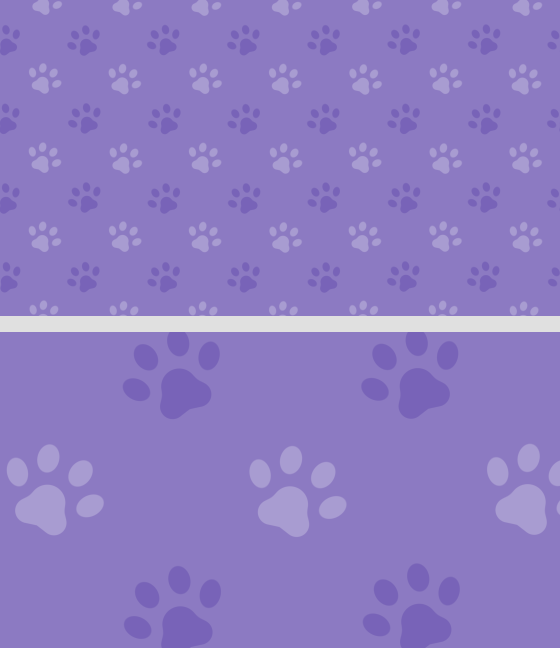
Top: the whole. Bottom: its middle third, enlarged.
This pattern is drawn by a Shadertoy shader. Its source:

```glsl
#define REPEATS vec2(7.0, 4.0)
#define LIGHT_OFFSET vec2(0.520, 0.915)
#define DARK_OFFSET vec2(0.094, 0.410)
#define PAW_TILT 0.436
#define JITTER 0.008
#define GROUND vec3(0.55, 0.48, 0.76)
#define DARK_PAW vec3(0.47, 0.39, 0.72)
#define LIGHT_PAW vec3(0.66, 0.61, 0.82)

float hash(vec2 p) {
    return fract(sin(dot(p, vec2(127.1, 311.7))) * 43758.5453);
}

// Clockwise tilt of a shape by an angle
vec2 tilt(vec2 p, float angle) {
    float c = cos(angle), s = sin(angle);
    return vec2(c * p.x - s * p.y, s * p.x + c * p.y);
}

float ellipse(vec2 p, vec2 radii) {
    return (length(p / radii) - 1.0) * min(radii.x, radii.y);
}

float smoothMin(float a, float b, float k) {
    float h = max(k - abs(a - b), 0.0) / k;
    return min(a, b) - 0.25 * h * h * k;
}

float segment(vec2 p, vec2 a, vec2 b) {
    vec2 ab = b - a;
    return length(p - a - ab * clamp(dot(p - a, ab) / dot(ab, ab), 0.0, 1.0));
}

// Upright paw, symmetric about its vertical axis
float paw(vec2 p) {
    p.x = abs(p.x);
    float heel = segment(p, vec2(0.0, -0.018), vec2(0.061, -0.032)) - 0.053;
    float pad = smoothMin(heel, length(p - vec2(0.0, 0.033)) - 0.076, 0.035);
    float innerToe = ellipse(tilt(p - vec2(0.075, 0.204), 0.20), vec2(0.046, 0.060));
    float outerToe = ellipse(tilt(p - vec2(0.169, 0.097), 0.66), vec2(0.044, 0.061));
    return min(pad, min(innerToe, outerToe));
}

// Coverage of one wrapping lattice of paws; side is 1 or -1 for mirrored
float pawLayer(vec2 uv, vec2 offset, float side) {
    vec2 grid = uv * REPEATS - offset;
    vec2 cell = floor(grid + 0.5);
    vec2 id = mod(cell, REPEATS) + 10.0 * side;
    vec2 shift = JITTER * (2.0 * vec2(hash(id), hash(id + 37.0)) - 1.0);
    float cellAspect = iResolution.x * REPEATS.y / (iResolution.y * REPEATS.x);
    vec2 p = (grid - cell - shift) * vec2(cellAspect * side, 1.0);
    float edge = 0.7 * REPEATS.y / iResolution.y;
    return 1.0 - smoothstep(-edge, edge, paw(tilt(p, PAW_TILT)));
}

void mainImage(out vec4 fragColor, in vec2 fragCoord) {
    vec2 uv = fragCoord / iResolution.xy;
    vec3 color = mix(GROUND, DARK_PAW, pawLayer(uv, DARK_OFFSET, -1.0));
    color = mix(color, LIGHT_PAW, pawLayer(uv, LIGHT_OFFSET, 1.0));
    fragColor = vec4(color, 1.0);
}
```
